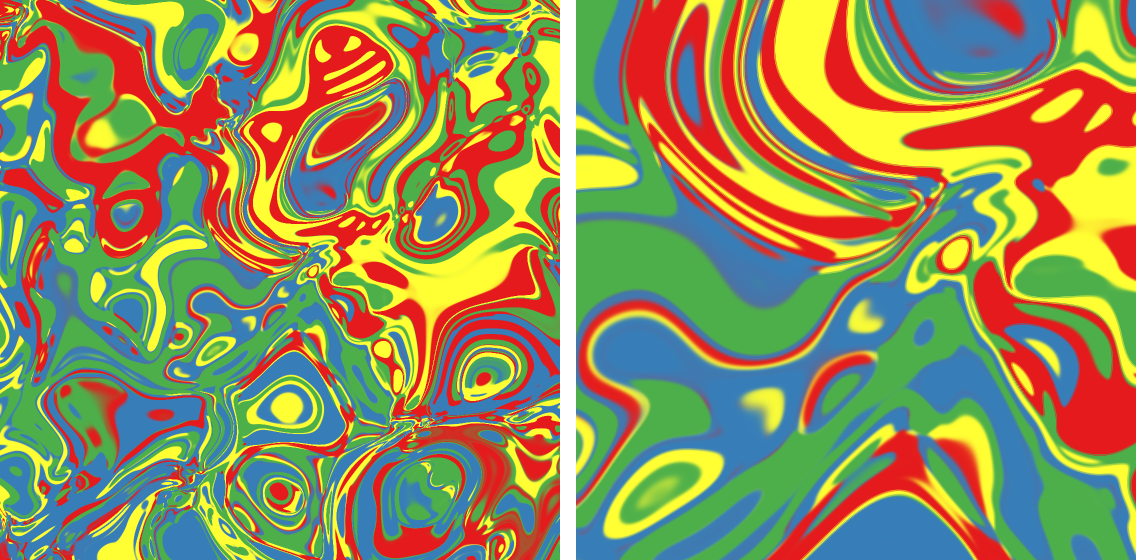
Left: the whole. Right: its middle third, enlarged.
A three.js fragment shader for this background:

```glsl
varying vec2 vUv;

// Random gradient in [-1, 1] for a lattice cell
vec2 randomGradient(vec2 cell) {
  vec3 h = fract(cell.xyx * vec3(0.1031, 0.1030, 0.0973));
  h += dot(h, h.yzx + 33.33);
  return fract((h.xx + h.yz) * h.zy) * 2.0 - 1.0;
}

float cornerRamp(vec2 cell, vec2 local, vec2 corner) {
  return dot(randomGradient(cell + corner), local - corner);
}

float gradientNoise(vec2 p) {
  vec2 cell = floor(p);
  vec2 f = p - cell;
  vec2 u = f * f * f * (f * (f * 6.0 - 15.0) + 10.0);
  float low = mix(cornerRamp(cell, f, vec2(0.0)), cornerRamp(cell, f, vec2(1.0, 0.0)), u.x);
  float high = mix(cornerRamp(cell, f, vec2(0.0, 1.0)), cornerRamp(cell, f, vec2(1.0)), u.x);
  return mix(low, high, u.y);
}

// Repeated folding stretches calm blobs into fine filaments
vec2 marbleWarp(vec2 p) {
  float frequency = 1.0;
  for (int i = 0; i < 4; i++) {
    vec2 q = p * frequency + float(i) * vec2(23.4, 41.7);
    vec2 push = vec2(gradientNoise(q + 61.2), gradientNoise(q.yx + vec2(107.6, 83.3)));
    p += 2.5 * push / frequency;
    frequency *= 1.15;
  }
  return p;
}

// Four paints compete; the strongest field wins, softly where fields are flat
vec3 paint(vec2 uv) {
  vec2 p = marbleWarp(uv * 4.3 + vec2(40.0, 70.0));
  vec4 field = vec4(
    gradientNoise(p + vec2(17.3, 9.7)),
    gradientNoise(p + vec2(134.6, 59.4)),
    gradientNoise(p + vec2(251.9, 109.1)),
    gradientNoise(p + vec2(69.1, 158.8))
  ) + vec4(-0.01, 0.01, 0.005, -0.005);
  float strongest = max(max(field.x, field.y), max(field.z, field.w));
  vec4 share = exp(120.0 * (field - strongest));
  share /= dot(share, vec4(1.0));
  vec3 yellow = vec3(1.0, 1.0, 0.2);
  vec3 green = vec3(0.302, 0.686, 0.29);
  vec3 blue = vec3(0.216, 0.494, 0.722);
  vec3 red = vec3(0.894, 0.102, 0.11);
  return yellow * share.x + green * share.y + blue * share.z + red * share.w;
}

void main() {
  // Average a 2 x 2 grid of samples to smooth the thin filaments
  vec3 color = vec3(0.0);
  for (int y = 0; y < 2; y++) {
    for (int x = 0; x < 2; x++) {
      vec2 offset = (vec2(float(x), float(y)) - 0.5) / 1024.0;
      color += 0.25 * paint(vUv + offset);
    }
  }
  gl_FragColor = vec4(color, 1.0);
}
```
